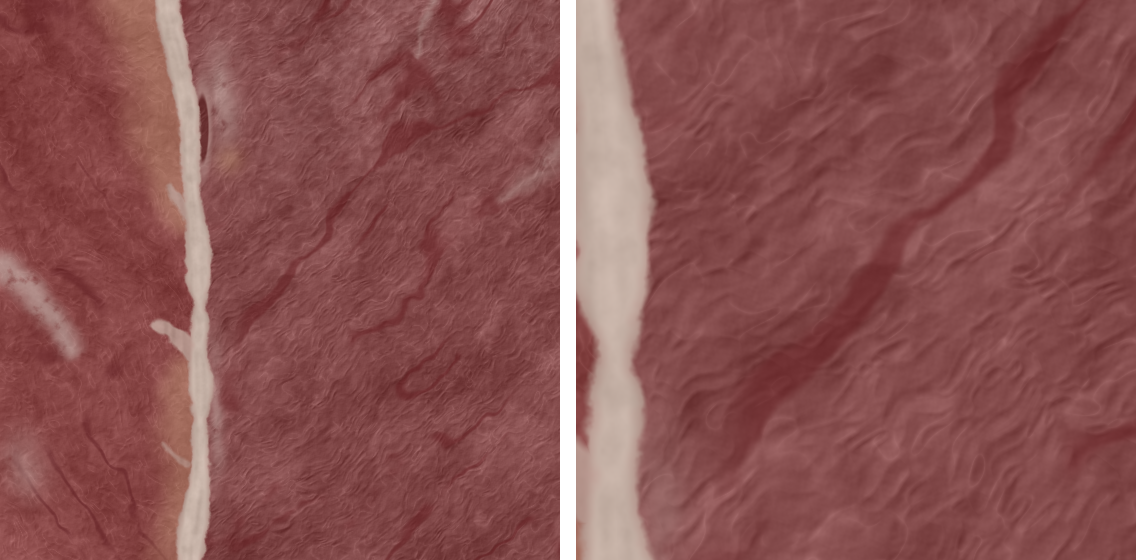
Left, the full canvas; right, a detail of the centre.
A WebGL 2 fragment shader for this texture:

```glsl
#version 300 es
precision highp float;
// Raw red muscle split by a pale, upright band of sinew with fat beside it.
// Stretched, warped noise gives wrinkled fibres that fan out from the band;
// a slope light embosses them, then crevices, fat and membranes are layered on.
uniform vec2 u_resolution;
out vec4 fragColor;

float hash(vec2 p) {
    vec3 q = fract(vec3(p.xyx) * 0.1031);
    q += dot(q, q.yzx + 33.33);
    return fract((q.x + q.y) * q.z);
}

float noise(vec2 p) {
    vec2 i = floor(p), f = fract(p);
    f = f * f * (3.0 - 2.0 * f);
    return mix(mix(hash(i), hash(i + vec2(1, 0)), f.x),
               mix(hash(i + vec2(0, 1)), hash(i + vec2(1, 1)), f.x), f.y);
}

float fbm(vec2 p) {
    float sum = 0.0, amp = 0.533;
    for (int i = 0; i < 4; i++) {
        sum += amp * noise(p);
        p = mat2(1.6, 1.2, -1.2, 1.6) * p + 17.3;
        amp *= 0.5;
    }
    return sum;
}

float ridge(vec2 p) { return 1.0 - abs(2.0 * noise(p) - 1.0); }

// Coordinates along and across the fibres, bent by noise
vec2 fibreFrame(vec2 p, float right) {
    vec2 bend = vec2(fbm(p * 5.0 + 3.0), fbm(p * 5.0 + 31.0)) - 0.5;
    vec2 curl = vec2(noise(p * 45.0 + 7.0), noise(p * 45.0 + 57.0)) - 0.5;
    p += 0.08 * bend + 0.011 * curl;
    float angle = mix(-0.9, 0.78, right);
    vec2 dir = vec2(cos(angle), sin(angle));
    return vec2(dot(p, dir), dot(p, vec2(-dir.y, dir.x))) + 4.0;
}

// Folds, wrinkles and a rough grain across them
float relief(vec2 f, vec2 p) {
    return 1.2 * fbm(f * vec2(13.0, 36.0)) + 0.3 * ridge(f * vec2(42.0, 76.0))
         + 0.26 * ridge(f * vec2(85.0, 130.0) + 9.0) + 0.38 * fbm(p * 105.0 + 11.0);
}

// Soft-edged stroke from a to b, thinning towards b
float stroke(vec2 p, vec2 a, vec2 b, float radius, float soft) {
    vec2 ab = b - a;
    float t = clamp(dot(p - a, ab) / dot(ab, ab), 0.0, 1.0);
    float d = length(p - a - ab * t) - radius * (1.0 - 0.45 * t);
    return 1.0 - smoothstep(-soft, soft, d);
}

float blob(vec2 p, vec2 centre, vec2 size) {
    vec2 d = (p - centre) / size;
    return exp(-dot(d, d));
}

float bandCentre(float y) {
    return 0.338 + 0.018 * smoothstep(0.0, 0.2, y) - 0.023 * smoothstep(0.5, 0.75, y)
         - 0.034 * smoothstep(0.82, 1.0, y) + 0.006 * (noise(vec2(y * 13.0, 2.0)) - 0.5);
}

void main() {
    vec2 p = gl_FragCoord.xy / u_resolution;
    float fromBand = p.x - bandCentre(p.y);
    float right = step(0.0, fromBand);
    vec2 f = fibreFrame(p, right);
    float patchy = fbm(p * 9.0 + 40.0);
    float fine = fbm(p * 60.0);

    // Muscle lit from the upper left, with short broken highlights
    vec2 lit = p + vec2(-0.0016, 0.002);
    float slope = relief(f, p) - relief(fibreFrame(lit, right), lit);
    float threads = pow(ridge(f * vec2(60.0, 110.0) + 21.0), 5.0) * smoothstep(0.42, 0.62, noise(p * 55.0 + 80.0));
    float tone = mix(3.4, 3.9, right) * slope + 2.3 * (fbm(f * vec2(6.0, 20.0)) - 0.5)
               + 2.0 * (patchy - 0.5) + 1.2 * (fine - 0.5) + 0.9 * threads - 0.1;
    vec3 col = vec3(0.51, 0.275, 0.275) + 0.058 * tone;
    col += mix(vec3(0.015, -0.008, -0.01), vec3(-0.008, 0.003, 0.004), right);
    float haze = blob(p, vec2(0.82, 0.96), vec2(0.3, 0.18)) + 0.6 * blob(p, vec2(0.55, 0.78), vec2(0.12, 0.2));
    col += vec3(0.03, 0.045, 0.045) * haze * (0.2 + 1.6 * fine);

    // Smooth dark crevices, with one long broken cleft on the right
    float cracks = ridge(f * vec2(5.0, mix(19.0, 24.0, right)) + 5.0);
    cracks = smoothstep(0.8, 0.97, cracks) * smoothstep(0.47, 0.6, fbm(p * 7.0 + 70.0)) * 0.8;
    float cleftY = 0.4 + 1.28 * min(p.x - 0.43, 0.27) + 0.43 * max(p.x - 0.7, 0.0);
    float cleftDist = abs(p.y - cleftY + 0.06 * (fbm(p * 14.0) - 0.5));
    float cleftWidth = 0.003 + 0.02 * smoothstep(0.2, 0.9, noise(vec2(p.x * 20.0, 8.0)));
    float cleft = (1.0 - smoothstep(cleftWidth - 0.005, cleftWidth + 0.006, cleftDist))
                * smoothstep(0.41, 0.45, p.x);
    col = mix(col, vec3(0.43, 0.17, 0.18) + 0.025 * tone, max(cracks, 0.75 * cleft));

    // Amber fat left of the band and a small spot right of it
    float fatWidth = 0.12 * smoothstep(0.48, 0.8, p.y) + 0.065 * (1.0 - smoothstep(0.28, 0.42, p.y));
    float fat = (1.0 - right) * smoothstep(-fatWidth - 0.035, -0.45 * fatWidth, fromBand + 0.07 * (patchy - 0.5))
              * smoothstep(0.0, 0.04, fatWidth);
    fat = max(fat, blob(p, vec2(0.41, 0.715), vec2(0.025)));
    col = mix(col, vec3(0.67, 0.47, 0.39) + 0.035 * tone, 0.72 * fat);

    // Translucent membranes
    vec2 w = p + 0.05 * (vec2(patchy, fbm(p * 18.0 + 90.0)) - 0.5);
    float film = 0.85 * stroke(w, vec2(0.01, 0.53), vec2(0.13, 0.37), 0.024, 0.018);
    film = max(film, 0.6 * stroke(w, vec2(1.02, 0.75), vec2(0.9, 0.65), 0.014, 0.018));
    film = max(film, 0.6 * stroke(w, vec2(0.775, 1.02), vec2(0.73, 0.9), 0.005, 0.006));
    film = max(film, 0.75 * blob(w, vec2(0.4, 0.83), vec2(0.03, 0.085)));
    film = max(film, 0.65 * blob(w, vec2(0.388, 0.26), vec2(0.015, 0.12)));
    film = max(film, 0.5 * blob(w, vec2(0.05, 0.17), vec2(0.04, 0.05)));
    col = mix(col, vec3(0.71, 0.59, 0.57) + 0.02 * tone, film * smoothstep(0.0, 0.6, fine + 0.1));

    // Dark slot beside the band
    float slot = length((p - vec2(0.361, 0.77)) / vec2(0.013, 0.068));
    col = mix(col, vec3(0.69, 0.55, 0.53), 0.6 * (1.0 - smoothstep(1.0, 1.7, slot)));
    col = mix(col, vec3(0.42, 0.2, 0.2) + 0.04 * tone, 1.0 - smoothstep(0.75, 1.0, slot));

    // Ivory sinew with short side branches
    float halfWidth = 0.014 + 0.011 * noise(vec2(p.y * 16.0, 5.0 + right * 20.0))
                    + 0.008 * (1.0 - smoothstep(0.05, 0.2, p.y)) - 0.01 * blob(p, vec2(p.x, 0.455), vec2(1.0, 0.03));
    float edge = abs(fromBand) - halfWidth + 0.012 * (fine - 0.5);
    float sinew = 1.0 - smoothstep(-0.003, 0.003, edge);
    vec2 b = p + 0.014 * (vec2(fine, noise(p * 50.0)) - 0.5);
    sinew = max(sinew, stroke(b, vec2(0.345, 0.375), vec2(0.283, 0.423), 0.02, 0.004));
    sinew = max(sinew, stroke(b, vec2(0.335, 0.62), vec2(0.302, 0.67), 0.012, 0.004));
    sinew = max(sinew, 0.7 * stroke(b, vec2(0.335, 0.17), vec2(0.29, 0.205), 0.007, 0.004));
    float grain = noise(vec2(fromBand * 150.0, p.y * 12.0)) - 0.5;
    vec3 ivory = vec3(0.78, 0.705, 0.66) + 0.06 * grain + 0.1 * (fine - 0.5);
    ivory -= vec3(0.08, 0.13, 0.12) * smoothstep(-0.01, 0.002, edge);
    col = mix(col, ivory, sinew * 0.97);

    fragColor = vec4(clamp(col, 0.0, 1.0), 1.0);
}
```
